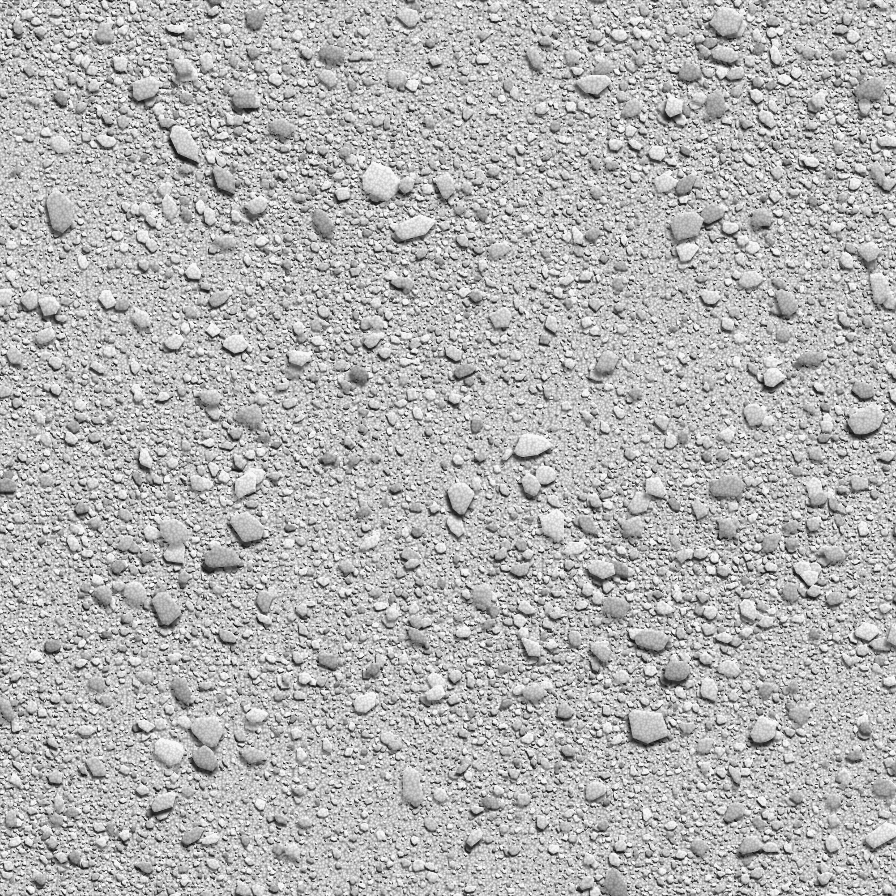
A WebGL 2 fragment shader for this texture:

```glsl
#version 300 es
precision highp float;
// Grey crushed gravel: grit, chips and pebbles scattered over pale sand.
// Each layer is a jittered grid of tilted, many-sided stones, drawn from fine
// to coarse with soft shadows; cellular noise gives the sand and rock grain.

uniform vec2 u_resolution;
out vec4 fragColor;

const float TAU = 6.2831853;
const int SIDES = 6;
const vec2 LIGHT = vec2(0.35, 0.94);

vec2 hash2(vec2 p) {
    vec3 q = fract(p.xyx * vec3(0.1031, 0.1030, 0.0973));
    q += dot(q, q.yzx + 33.33);
    return fract((q.xx + q.yz) * q.zy);
}

mat2 rotation(float angle) {
    float c = cos(angle), s = sin(angle);
    return mat2(c, s, -s, c);
}

// Distance to the nearest jittered point, in cells.
float cellNoise(vec2 p) {
    vec2 cell = floor(p);
    float nearest = 2.0;
    for (int y = -1; y <= 1; y++)
        for (int x = -1; x <= 1; x++) {
            vec2 id = cell + vec2(x, y);
            nearest = min(nearest, length(id + hash2(id + 11.0) - p));
        }
    return nearest;
}

// Slow drift between sandy ground (0) and pebbly ground (1).
float pebbliness(vec2 uv) {
    float a = sin(uv.x * 9.0 + 2.0 * sin(uv.y * 7.0));
    float b = sin(uv.y * 13.0 + uv.x * 6.0 + 2.0 * sin(uv.x * 5.0));
    return 0.5 + 0.25 * (a + b);
}

// Irregular stone outline: xy is the nearest side's normal, z the distance.
vec3 stoneShape(vec2 p, float radius, vec2 seed) {
    vec3 shape = vec3(normalize(p + 1e-4), length(p) - radius * 1.08);
    for (int i = 0; i < SIDES; i++) {
        vec2 rnd = hash2(seed + float(i) * 17.0);
        float angle = TAU * (float(i) + 0.7 * rnd.x) / float(SIDES);
        vec2 normal = vec2(cos(angle), sin(angle));
        float d = dot(p, normal) - radius * mix(0.68, 1.1, rnd.y);
        if (d > shape.z) shape = vec3(normal, d);
    }
    return shape;
}

// Draws one size of stone over the given tone, upper rows first.
float addStones(float tone, vec2 uv, float count, float coverage,
                vec2 toneRange, float grain, float seed) {
    vec2 grid = uv * count;
    vec2 cell = floor(grid);
    float pixel = count / u_resolution.y;
    float drop = 0.10 + 0.0008 * count;
    for (int y = 1; y >= -1; y--)
        for (int x = -1; x <= 1; x++) {
            vec2 id = cell + vec2(x, y);
            vec2 key = id + seed;
            vec2 look = hash2(key + 57.0);
            float density = coverage * mix(0.55, 1.35, pebbliness(id / count));
            if (look.x > density) continue;

            // Place, tilt and flatten the stone.
            vec2 place = hash2(key);
            vec2 style = hash2(key + 131.0);
            mat2 turn = rotation(0.4 + (style.x - 0.5) * 2.2);
            vec2 squash = vec2(1.0, mix(1.05, 1.75, style.y));
            vec2 offset = grid - id - mix(vec2(0.15), vec2(0.85), place);
            float radius = mix(0.27, 0.56, look.y * look.y);

            // Shadow falls below the stone.
            vec2 shadowPoint = turn * (offset + LIGHT * drop) * squash;
            float shadow = stoneShape(shadowPoint, radius, key).z;
            float depth = mix(0.3, 0.82, fract(place.x * 7.0 + style.y));
            tone *= 1.0 - depth * (1.0 - smoothstep(-0.06, 0.11, shadow));

            // Body: flat tone, gentle slope, lit and shaded rims, grain.
            vec2 p = turn * offset * squash;
            vec3 shape = stoneShape(p, radius, key);
            vec2 light = turn * LIGHT;
            float body = mix(toneRange.x, toneRange.y, sqrt(fract(style.x * 5.0 + place.y)));
            body += 0.07 * dot(p, light) / radius;
            body += 0.15 * smoothstep(-0.16, 0.0, shape.z) * dot(shape.xy, light);
            body += grain;
            tone = mix(tone, body, smoothstep(0.7 * pixel, -0.7 * pixel, shape.z));
        }
    return tone;
}

void main() {
    vec2 uv = gl_FragCoord.xy / u_resolution.y;
    float fine = 0.45 - cellNoise(uv * 330.0);
    float coarse = 0.45 - cellNoise(uv * 150.0 + 40.0);
    float grain = 0.22 * fine + 0.05 * coarse;

    // Sand, then stones from grit to pebbles.
    float tone = 0.76 + 0.42 * fine + 0.12 * coarse;
    tone = addStones(tone, uv, 210.0, 0.62, vec2(0.58, 0.98), grain, 100.0);
    tone = addStones(tone, uv, 120.0, 0.48, vec2(0.56, 0.96), grain, 300.0);
    tone = addStones(tone, uv, 70.0, 0.36, vec2(0.54, 0.92), grain, 500.0);
    tone = addStones(tone, uv, 40.0, 0.25, vec2(0.54, 0.88), grain, 700.0);
    tone = addStones(tone, uv, 23.0, 0.14, vec2(0.52, 0.86), grain, 900.0);

    fragColor = vec4(vec3(clamp(tone, 0.1, 0.97)), 1.0);
}
```
